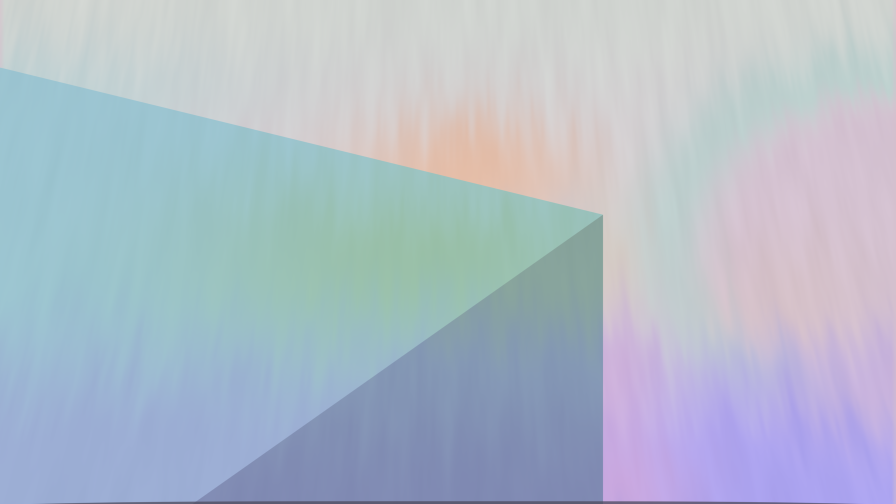
Write a WebGL 1 fragment shader that draws this background.

```glsl
precision highp float;
// Pastel backdrop of soft colour glows, crossed by a large folded wedge.
// Glows are blended Gaussians whose lookup is shifted by stretched noise,
// giving brushed streaks; the wedge is cut by three straight edges.

uniform vec2 u_resolution;

float hash(vec2 cell) {
    vec3 h = fract(vec3(cell.xyx) * vec3(0.1031, 0.103, 0.0973));
    h += dot(h, h.yzx + 33.33);
    return fract((h.x + h.y) * h.z);
}

float noise(vec2 p) {
    vec2 cell = floor(p);
    vec2 f = fract(p);
    f = f * f * (3.0 - 2.0 * f);
    return mix(mix(hash(cell), hash(cell + vec2(1.0, 0.0)), f.x),
               mix(hash(cell + vec2(0.0, 1.0)), hash(cell + 1.0), f.x), f.y);
}

// Long, thin strokes that lean outward from the centre line
float brushStreaks(vec2 p) {
    float lean = (p.x - 0.5) * (0.9 + 0.3 * p.y);
    float sum = 0.0;
    float weight = 0.5;
    vec2 scale = vec2(70.0, 7.0);
    for (int i = 0; i < 3; i++) {
        sum += weight * (noise(vec2(lean, p.y) * scale + 17.0) - 0.5);
        scale *= vec2(1.9, 1.7);
        weight *= 0.55;
    }
    return sum;
}

vec3 glow(vec3 base, vec3 tint, vec2 p, vec2 center, vec2 radius, float amount) {
    vec2 d = (p - center) / radius;
    return mix(base, tint, amount * exp(-dot(d, d)));
}

vec3 backdrop(vec2 p) {
    vec3 c = mix(vec3(0.83, 0.81, 0.83), vec3(0.815, 0.83, 0.815), smoothstep(0.65, 1.0, p.y));
    c = glow(c, vec3(0.73, 0.82, 0.83), p, vec2(0.03, 0.81), vec2(0.22, 0.11), 0.8);
    c = glow(c, vec3(0.90, 0.74, 0.65), p, vec2(0.52, 0.65), vec2(0.13, 0.11), 0.95);
    // Teal arc around the pink disc on the right
    vec2 disc = (p - vec2(1.0, 0.52)) / vec2(0.25, 0.33);
    float ring = (length(disc) - 1.0) / 0.22;
    c = mix(c, vec3(0.71, 0.81, 0.80), 0.75 * exp(-ring * ring));
    c = mix(c, vec3(0.83, 0.76, 0.82), 1.0 - smoothstep(0.65, 1.0, length(disc)));
    c = glow(c, vec3(0.83, 0.75, 0.77), p, vec2(0.88, 0.42), vec2(0.09, 0.14), 0.8);
    c = glow(c, vec3(0.84, 0.80, 0.75), p, vec2(0.68, 0.46), vec2(0.04, 0.13), 0.8);
    // Violet floor with pink patches
    c = mix(c, vec3(0.67, 0.64, 0.94), 1.0 - smoothstep(0.12, 0.40, p.y));
    c = glow(c, vec3(0.82, 0.71, 0.86), p, vec2(0.67, 0.24), vec2(0.07, 0.15), 0.95);
    c = glow(c, vec3(0.80, 0.66, 0.87), p, vec2(0.69, 0.03), vec2(0.085, 0.17), 0.9);
    return glow(c, vec3(0.79, 0.70, 0.86), p, vec2(0.99, 0.23), vec2(0.11, 0.10), 0.9);
}

vec3 lightFace(vec2 p) {
    vec3 c = mix(vec3(0.61, 0.68, 0.83), vec3(0.61, 0.77, 0.82), smoothstep(0.12, 0.46, p.y));
    c = glow(c, vec3(0.60, 0.75, 0.65), p, vec2(0.47, 0.49), vec2(0.25, 0.17), 0.95);
    return glow(c, vec3(0.62, 0.77, 0.75), p, vec2(0.55, 0.66), vec2(0.17, 0.08), 0.5);
}

vec3 darkFace(vec2 p) {
    vec3 c = mix(vec3(0.50, 0.54, 0.70), vec3(0.52, 0.60, 0.71), smoothstep(0.0, 0.32, p.y));
    return mix(c, vec3(0.53, 0.64, 0.61), smoothstep(0.25, 0.47, p.y));
}

// Coverage of the positive side of an edge, softened over one pixel
float side(float dist) {
    return smoothstep(-0.7, 0.7, dist * u_resolution.y);
}

void main() {
    vec2 uv = gl_FragCoord.xy / u_resolution;
    float aspect = u_resolution.x / u_resolution.y;
    float streak = brushStreaks(uv);
    vec2 p = uv + vec2(0.025, 0.13) * streak;

    // Wedge edges meeting at the apex
    vec2 fromApex = uv - vec2(0.673, 0.574);
    float topSlope = -0.434 / aspect;
    float foldSlope = 1.253 / aspect;
    float below = side((fromApex.x * aspect * topSlope - fromApex.y) / sqrt(1.0 + topSlope * topSlope));
    float folded = side((fromApex.x * aspect * foldSlope - fromApex.y) / sqrt(1.0 + foldSlope * foldSlope));
    float leftOf = side(-fromApex.x * aspect);

    vec3 face = mix(lightFace(p), darkFace(p), folded);
    vec3 color = mix(backdrop(p), face, below * leftOf);
    color += streak * mix(0.045, 0.025, below * leftOf);

    // Faint pink side rims and a thin, bowed shadow at the foot
    float rim = smoothstep(0.494, 0.5, abs(uv.x - 0.5)) * (1.0 - below * leftOf);
    color = mix(color, vec3(0.84, 0.75, 0.80), 0.5 * rim);
    float bow = 0.0055 * (1.0 - pow(abs(uv.x - 0.5) / 0.46, 4.0));
    color = mix(color, vec3(0.30, 0.29, 0.36), 0.75 * side(bow - uv.y));

    gl_FragColor = vec4(color, 1.0);
}
```
